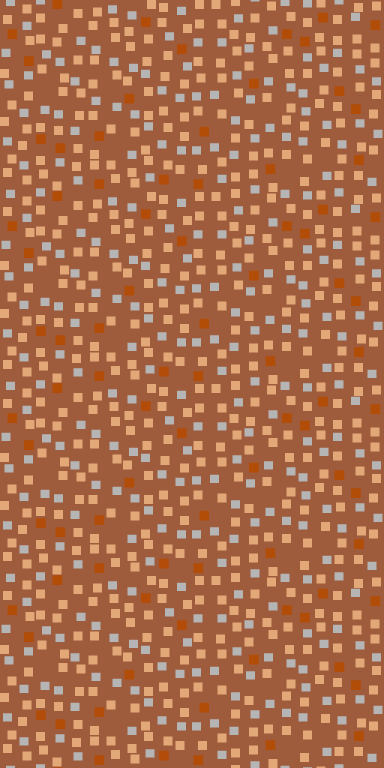
This pattern is drawn by a WebGL 1 fragment shader. Its source:

```glsl
precision highp float;

uniform vec2 u_resolution;

const float CANVAS_WIDTH = 256.0;  // fine weave units across the canvas
const float TILE_HEIGHT = 128.0;   // the scatter repeats upwards
const float ROWS = 11.0;           // cells in one tile
const float CELL = TILE_HEIGHT / ROWS;

const vec3 BROWN = vec3(0.62, 0.36, 0.24);
const vec3 PEACH = vec3(0.89, 0.66, 0.47);
const vec3 GREY = vec3(0.71, 0.71, 0.71);
const vec3 RUST = vec3(0.70, 0.30, 0.03);

// Running totals of the share of cells given to each kind
const float PEACH_LIMIT = 0.527;
const float GREY_LIMIT = 0.842;
const float RUST_LIMIT = 0.942;

float hash(vec2 p) {
  return fract(sin(dot(p, vec2(127.1, 311.7))) * 43758.5453);
}

vec2 hash2(vec2 p) {
  return vec2(hash(p + 17.3), hash(p + 41.9));
}

// Part of a pixel covered by an axis-aligned box
float boxCoverage(vec2 p, vec2 corner, vec2 size, float pixel) {
  vec2 low = max(p - 0.5 * pixel, corner);
  vec2 high = min(p + 0.5 * pixel, corner + size);
  vec2 overlap = clamp((high - low) / pixel, 0.0, 1.0);
  return overlap.x * overlap.y;
}

// Random place inside a cell, snapped to the weave
vec2 chipCorner(vec2 cell, vec2 size) {
  vec2 first = ceil(cell * CELL);
  vec2 last = floor((cell + 1.0) * CELL - size);
  return floor(first + hash2(cell) * (last - first + 1.0));
}

// Stratified choice: every column gets an even mix of kinds
float chipKind(vec2 cell) {
  float jitter = hash(cell + 73.7);
  return fract(hash(vec2(cell.x, 5.1)) + (cell.y * 4.0 + jitter) / ROWS);
}

void main() {
  float pixel = CANVAS_WIDTH / u_resolution.x;
  vec2 p = gl_FragCoord.xy * pixel;

  // Slide each column so that no rows show
  float column = floor(p.x / CELL);
  float slide = floor(hash(vec2(column, 9.7)) * TILE_HEIGHT);
  p.y = mod(p.y + slide, TILE_HEIGHT);
  vec2 cell = vec2(column, floor(p.y / CELL));

  // Colour and size of the chip in this cell
  float kind = chipKind(cell);
  vec3 chipColor = PEACH;
  vec2 chipSize = vec2(6.0);
  if (kind > GREY_LIMIT) {
    chipColor = RUST;
    chipSize = vec2(6.5);
  } else if (kind > PEACH_LIMIT) {
    chipColor = GREY;
    chipSize = vec2(6.0, 5.5);
  }

  float cover = boxCoverage(p, chipCorner(cell, chipSize), chipSize, pixel);
  cover *= 1.0 - step(RUST_LIMIT, kind);
  gl_FragColor = vec4(mix(BROWN, chipColor, cover), 1.0);
}
```
